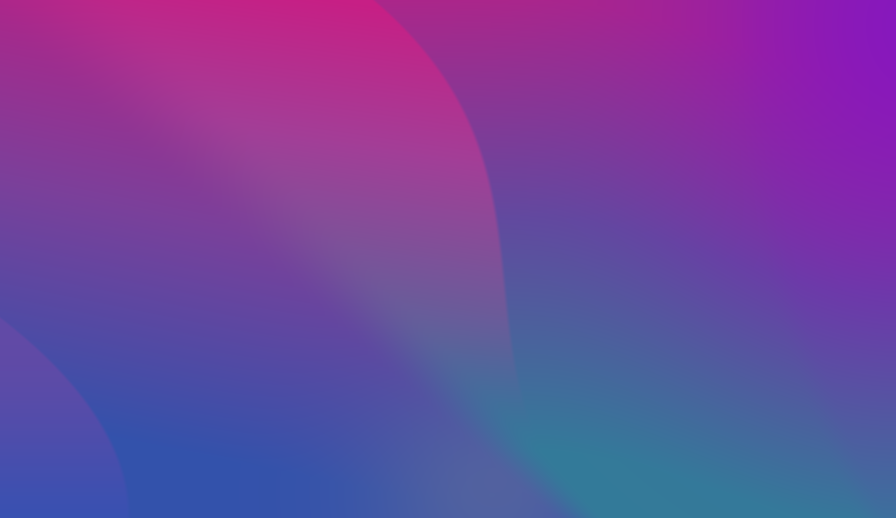
Reproduce this background procedurally as a WebGL 2 fragment shader.

```glsl
#version 300 es
precision highp float;

uniform vec2 u_resolution;
out vec4 fragColor;

#define EDGE_SOFTNESS 0.003
#define CREASE_SOFTNESS 0.075
#define VEIL_STRENGTH 0.07
#define VIOLET_STRENGTH 0.95
#define SHEET_TILT 0.35
#define FOLD_TILT 0.25

const vec3 TEAL = vec3(0.20, 0.48, 0.60);
const vec3 SLATE = vec3(0.33, 0.39, 0.62);
const vec3 BLUE = vec3(0.20, 0.32, 0.67);
const vec3 INDIGO = vec3(0.38, 0.29, 0.62);
const vec3 PURPLE = vec3(0.48, 0.25, 0.605);
const vec3 VIOLET = vec3(0.52, 0.09, 0.75);
const vec3 ORCHID = vec3(0.64, 0.24, 0.59);
const vec3 MAGENTA = vec3(0.67, 0.15, 0.54);
const vec3 PINK = vec3(0.78, 0.12, 0.52);

// Three-colour gradient with stops at heights s.x, s.y and s.z
vec3 ramp(float h, vec3 s, vec3 low, vec3 middle, vec3 high) {
    vec3 lower = mix(low, middle, clamp((h - s.x) / (s.y - s.x), 0.0, 1.0));
    return mix(lower, high, clamp((h - s.y) / (s.z - s.y), 0.0, 1.0));
}

float glow(vec2 p, vec2 centre, vec2 radius) {
    vec2 d = (p - centre) / radius;
    return exp(-dot(d, d));
}

// 1 to the left of an edge, 0 to the right
float leftOf(float x, float edge, float softness) {
    return 1.0 - smoothstep(-softness, softness, x - edge);
}

// Horizontal position of each curved boundary at height y
float ridgeEdge(float y) {
    float t = y - 0.45;
    return 0.563 - t * (0.059 + 0.682 * t * t);
}

float creaseEdge(float y) {
    return 0.645 - 0.588 * y;
}

float lobeEdge(float y) {
    return 0.144 - 0.96 * y * y;
}

float veilEdge(float y) {
    return 0.833 + 0.14 * (1.0 - y) * (1.0 - y);
}

// Teal to magenta backdrop with a violet corner and a faint veil
vec3 backdrop(vec2 p) {
    float h = p.y + 0.15 * smoothstep(0.6, 1.0, p.x);
    vec3 col = ramp(h, vec3(0.13, 0.58, 1.0), TEAL, INDIGO, MAGENTA);
    float violet = VIOLET_STRENGTH * glow(p, vec2(1.03, 0.95), vec2(0.25, 0.5));
    col = mix(col, VIOLET, violet);
    float veil = 1.0 - leftOf(p.x, veilEdge(p.y), 0.02);
    return mix(col, VIOLET, VEIL_STRENGTH * veil);
}

// Bright fold between the crease and the ridge
vec3 fold(vec2 p) {
    float h = p.y + FOLD_TILT * (p.x - 0.5);
    return ramp(h, vec3(0.2, 0.7, 0.97), mix(TEAL, SLATE, 0.5), ORCHID, PINK);
}

// Left sheet, rising from blue to magenta
vec3 sheet(vec2 p) {
    float h = p.y + SHEET_TILT * p.x;
    vec3 col = ramp(h, vec3(0.2, 0.65, 1.0), BLUE, PURPLE, MAGENTA);
    return mix(col, SLATE, 0.9 * glow(p, vec2(0.55, 0.05), vec2(0.14, 0.22)));
}

void main() {
    vec2 p = gl_FragCoord.xy / u_resolution;

    // The ridge is crisp above and dissolves into the backdrop below
    float ridge = leftOf(p.x, ridgeEdge(p.y), EDGE_SOFTNESS);
    vec3 col = mix(backdrop(p), fold(p), ridge * smoothstep(0.12, 0.4, p.y));

    // The crease widens with height
    float creaseWidth = CREASE_SOFTNESS * mix(0.4, 1.3, p.y);
    col = mix(col, sheet(p), leftOf(p.x, creaseEdge(p.y), creaseWidth));

    // Lobe in the lower left corner
    vec3 lobe = mix(BLUE, INDIGO, smoothstep(-0.1, 0.36, p.y)) + vec3(0.0, 0.0, 0.03);
    col = mix(col, lobe, leftOf(p.x, lobeEdge(p.y), EDGE_SOFTNESS));

    fragColor = vec4(col, 1.0);
}
```
